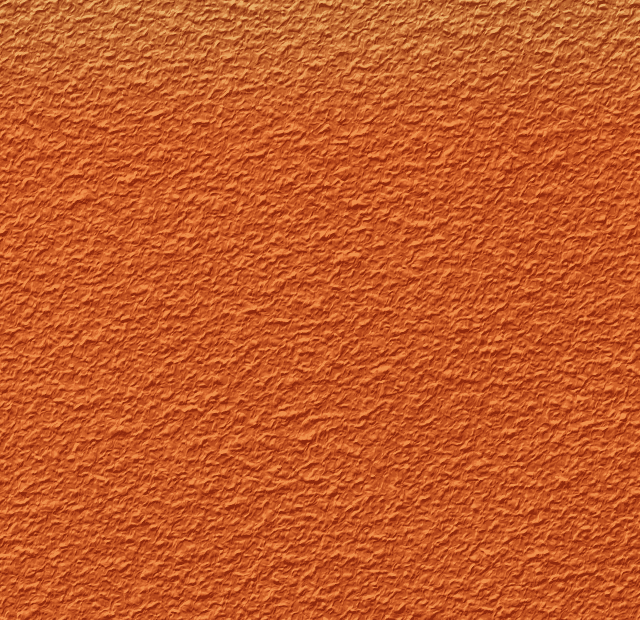
A WebGL 2 fragment shader for this texture:

```glsl
#version 300 es
precision highp float;

uniform vec2 u_resolution;
out vec4 fragColor;

// Relief
const vec2 LIGHT_DIR = vec2(-0.34, 0.94);
const float SLOPE_STEP = 0.0009;
const float RELIEF_GAIN = 1.42;
const float CREVICE_GAIN = 0.5;
const float GRAIN_ANGLE = 0.42;
const float GRAIN_SPREAD = 0.45;
const vec2 GRAIN_STRETCH = vec2(0.78, 1.08);
const vec4 LAYER_FREQ = vec4(34.0, 68.0, 118.0, 205.0);
const vec4 LAYER_SLOPE = vec4(0.27, 0.58, 0.76, 0.66);
const float CREASE_SOFTNESS = 0.05;
const float WARP_FREQ = 60.0;
const float WARP_SIZE = 0.0035;

// Scattered round lumps
const float LUMP_FREQ = 62.0;
const float LUMP_HEIGHT = 0.26;
const float LUMP_SHARE = 0.45;

// Paint, from shadow to highlight
const vec3 SHADOW = vec3(0.56, 0.16, 0.05);
const vec3 DEEP = vec3(0.69, 0.26, 0.10);
const vec3 BASE = vec3(0.79, 0.36, 0.15);
const vec3 BRIGHT = vec3(0.89, 0.46, 0.22);
const vec3 HIGHLIGHT = vec3(0.94, 0.57, 0.30);
const vec3 TOP_TINT = vec3(0.97, 1.22, 1.40);
const float TOP_START = 0.74;

uint hash(ivec2 cell) {
    uvec2 q = uvec2(cell) * uvec2(1597u, 3812u) + uvec2(7919u, 104729u);
    uint h = (q.x ^ (q.y << 11)) * 747796405u + q.y;
    h = (h ^ (h >> 15)) * 277803737u;
    h = (h ^ (h >> 13)) * 374761393u;
    return h ^ (h >> 16);
}

vec2 cellGradient(ivec2 cell) {
    float angle = float(hash(cell) & 65535u) * 6.28319 / 65536.0;
    return vec2(cos(angle), sin(angle));
}

float gradientNoise(vec2 p) {
    ivec2 i = ivec2(floor(p));
    vec2 f = fract(p);
    vec2 u = f * f * f * (f * (f * 6.0 - 15.0) + 10.0);
    float a = dot(cellGradient(i), f);
    float b = dot(cellGradient(i + ivec2(1, 0)), f - vec2(1.0, 0.0));
    float c = dot(cellGradient(i + ivec2(0, 1)), f - vec2(0.0, 1.0));
    float d = dot(cellGradient(i + ivec2(1, 1)), f - vec2(1.0, 1.0));
    return mix(mix(a, b, u.x), mix(c, d, u.x), u.y);
}

// Sparse domes, one at most per cell
float lumps(vec2 p) {
    ivec2 cell = ivec2(floor(p));
    float height = 0.0;
    for (int k = 0; k < 9; k++) {
        ivec2 c = cell + ivec2(k % 3 - 1, k / 3 - 1);
        uint h = hash(c + 400);
        vec3 r = vec3(h & 255u, (h >> 8) & 255u, (h >> 16) & 255u) / 255.0;
        float radius = mix(0.28, 0.52, fract(r.z * 7.3));
        vec2 d = (p - vec2(c) - r.xy) / radius;
        float dome = max(0.0, 1.0 - dot(d, d));
        height = max(height, step(r.z, LUMP_SHARE) * dome * dome);
    }
    return height;
}

// Crumpled layers with tight creases on a slightly stretched grain
float plasterHeight(vec2 p) {
    p += WARP_SIZE * vec2(gradientNoise(p * WARP_FREQ + 11.3),
                          gradientNoise(p * WARP_FREQ + 57.9));
    float height = LUMP_HEIGHT * lumps(p * LUMP_FREQ) / LUMP_FREQ;
    for (int i = 0; i < 4; i++) {
        float turn = GRAIN_ANGLE + GRAIN_SPREAD * (float(i) - 1.5);
        vec2 along = vec2(cos(turn), sin(turn));
        vec2 q = vec2(dot(p, along), dot(p, vec2(-along.y, along.x)));
        float n = gradientNoise(q * GRAIN_STRETCH * LAYER_FREQ[i] + 23.7 * float(i + 1));
        float billow = sqrt(n * n + CREASE_SOFTNESS * CREASE_SOFTNESS);
        height += mix(n, billow, 0.5) * 1.3 * LAYER_SLOPE[i] / LAYER_FREQ[i];
    }
    return height;
}

// Tone runs from about -2 in shadow to 2 in full light
vec3 paint(float tone) {
    vec3 c = mix(SHADOW, DEEP, smoothstep(-1.6, -0.65, tone));
    c = mix(c, BASE, clamp((tone + 0.7) / 0.8, 0.0, 1.0));
    c = mix(c, BRIGHT, clamp((tone - 0.1) / 0.8, 0.0, 1.0));
    return mix(c, HIGHLIGHT, clamp((tone - 0.9) / 0.75, 0.0, 1.0));
}

void main() {
    vec2 p = gl_FragCoord.xy / u_resolution.y;
    vec2 uv = gl_FragCoord.xy / u_resolution;

    // Slope toward the light
    vec2 offset = normalize(LIGHT_DIR) * SLOPE_STEP;
    float lower = plasterHeight(p - offset);
    float upper = plasterHeight(p + offset);
    float slope = (lower - upper) / (2.0 * SLOPE_STEP);
    float level = (lower + upper) * 0.5 * LAYER_FREQ.y - 0.25;

    // Broad unevenness and falloff
    float broad = 0.2 * gradientNoise(p * 4.0 + 3.1) + 0.12 * (uv.y - uv.x);
    vec3 color = paint(slope * RELIEF_GAIN + level * CREVICE_GAIN + broad);

    // Paler, yellower wash along the top
    color *= mix(vec3(1.0), TOP_TINT, smoothstep(TOP_START, 1.02, uv.y));
    fragColor = vec4(color, 1.0);
}
```
